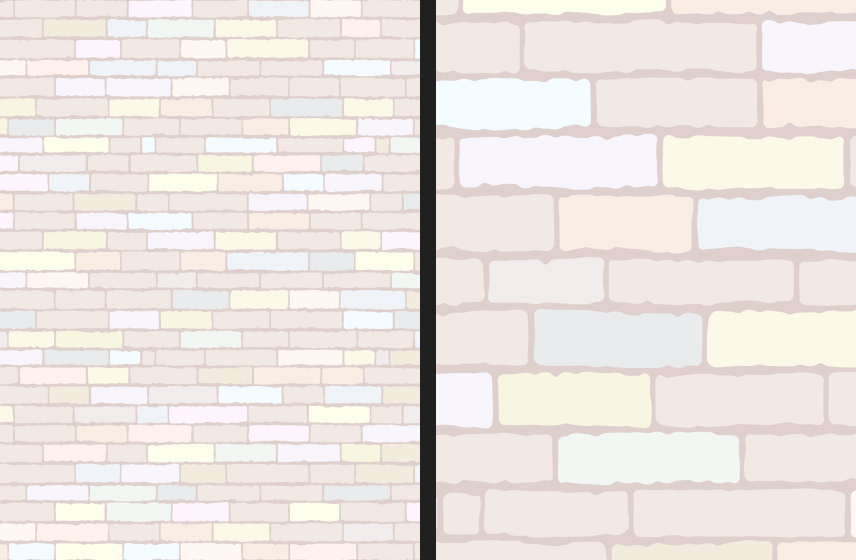
Left: the whole. Right: its middle third, enlarged.
Give the GLSL for this pattern, as a Shadertoy shader.

```glsl
#define ROWS 29.0
#define BRICK_PITCH 0.1045
#define REPEAT vec2(4.0, 11.0)
#define ROW_JITTER 0.18
#define JOINT_JITTER 0.48
#define JOINT_GAP 0.0009
#define BED_GAP 0.0006
#define CORNER 0.0035
#define WAVE 0.0026
#define CHIP 0.0034
#define PLAIN_SHARE 0.32
#define MORTAR vec3(0.875, 0.817, 0.804)

float hash(vec2 p) {
    vec3 q = fract(p.xyx * 0.1031);
    q += dot(q, q.yzx + 33.33);
    return fract((q.x + q.y) * q.z);
}

float noise(float x, float seed) {
    float i = floor(x), f = x - i;
    return mix(hash(vec2(i, seed)), hash(vec2(i + 1.0, seed)), f * f * (3.0 - 2.0 * f));
}

// Jittered grid line, repeating after a given number of cells
float gridLine(float i, float seed, float period, float jitter) {
    return i + jitter * (hash(vec2(mod(i, period) + 3.0, seed)) - 0.5);
}

// Cell around t: index, lower line, upper line
vec3 findCell(float t, float seed, float period, float jitter) {
    float i = floor(t);
    if (t < gridLine(i, seed, period, jitter)) i -= 1.0;
    else if (t >= gridLine(i + 1.0, seed, period, jitter)) i += 1.0;
    return vec3(i, gridLine(i, seed, period, jitter), gridLine(i + 1.0, seed, period, jitter));
}

// Ragged inset of a long edge: slow waves plus sharp chips
float raggedInset(float x, float seed) {
    float chips = noise(x * 165.0, seed);
    float roughness = mix(0.35, 1.0, noise(x * 22.0, seed + 5.0));
    return BED_GAP + WAVE * noise(x * 32.0, seed + 9.0) + CHIP * roughness * chips * chips;
}

float roundedBox(vec2 p, vec2 halfSize, float radius) {
    vec2 q = abs(p) - halfSize + radius;
    return length(max(q, 0.0)) + min(max(q.x, q.y), 0.0) - radius;
}

vec3 brickColor(vec2 id) {
    const vec3 tints[14] = vec3[14](
        vec3(1.00, 0.947, 0.930), vec3(0.98, 0.930, 0.893),
        vec3(0.95, 0.925, 0.925), vec3(0.953, 0.922, 0.87),
        vec3(1.00, 0.973, 0.950), vec3(0.992, 1.00, 0.925),
        vec3(0.973, 0.961, 0.88), vec3(0.992, 0.976, 0.91),
        vec3(0.996, 0.961, 1.00), vec3(0.957, 0.988, 1.00),
        vec3(0.913, 0.922, 0.93), vec3(0.949, 0.969, 0.953),
        vec3(0.976, 0.961, 0.988), vec3(0.941, 0.953, 0.969));
    if (hash(id + 71.0) < PLAIN_SHARE) return vec3(0.953, 0.914, 0.896);
    return tints[int(hash(id + 37.0) * 13.99)];
}

void mainImage(out vec4 fragColor, in vec2 fragCoord) {
    float pixel = 1.0 / iResolution.y;
    vec2 p = vec2(fragCoord.x, iResolution.y - fragCoord.y) * pixel;

    // Course, then brick along the staggered course
    vec3 row = findCell(p.y * ROWS, 17.0, REPEAT.y, ROW_JITTER);
    float course = mod(row.x, REPEAT.y);
    float stagger = fract(0.5 * course + 0.4 * hash(vec2(course, 5.0)));
    vec3 col = findCell(p.x / BRICK_PITCH - stagger, course + 41.0, REPEAT.x, JOINT_JITTER);

    // One brick per repeat is cut to leave a narrow sliver
    vec2 id = vec2(col.x, row.x) + 2.0;
    if (course == 7.0 && mod(col.x, REPEAT.x) == 1.0) {
        float cut = col.z - 0.24;
        if (p.x / BRICK_PITCH - stagger > cut) {
            col.y = cut;
            id.x += 50.0;
        } else {
            col.z = cut;
        }
    }

    // Worn brick outline
    vec2 low = vec2((col.y + stagger) * BRICK_PITCH, row.y / ROWS);
    vec2 high = vec2((col.z + stagger) * BRICK_PITCH, row.z / ROWS);
    float seed = floor(hash(id) * 400.0);
    low.x += JOINT_GAP + 0.0014 * noise(p.y * 90.0, seed + 20.0);
    high.x -= JOINT_GAP + 0.0014 * noise(p.y * 90.0, seed + 30.0);
    low.y += raggedInset(p.x, seed + 40.0);
    high.y -= raggedInset(p.x, seed + 60.0);
    float d = roundedBox(p - 0.5 * (low + high), 0.5 * (high - low), CORNER);

    float cover = 1.0 - smoothstep(-0.7 * pixel, 0.7 * pixel, d);
    fragColor = vec4(mix(MORTAR, brickColor(id), cover), 1.0);
}
```
